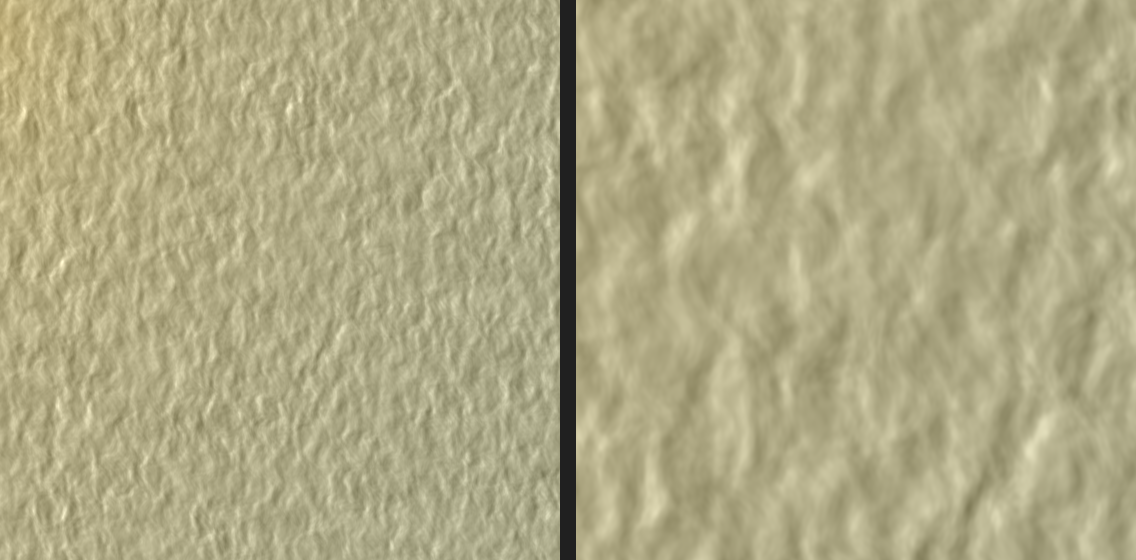
Left: the whole. Right: its middle third, enlarged.
Write a three.js fragment shader that draws this texture.

```glsl
// Rough cream plaster wall with small upright bumps, lit from the left.
varying vec2 vUv;

const vec3 PLASTER = vec3(0.692, 0.667, 0.524);
const vec3 WARM_GLOW = vec3(0.765, 0.700, 0.490);
const vec3 COOL_SHADE = vec3(0.662, 0.656, 0.532);
const vec2 GRAIN_FREQ = vec2(38.0, 23.0);   // bumps across and up
const vec2 LIGHT_STEP = vec2(0.0036, -0.0014);
const float WARP = 0.009;                   // bend of the bump outlines
const float CONTRAST = 0.190;
const float HIGHLIGHT = 0.08;               // extra lift on lit edges
const float HEIGHT_TONE = 0.070;            // hollows darker than crests
const float MOTTLE = 0.040;                 // broad uneven tone

// Random unit vector for a lattice cell.
vec2 hashDirection(vec2 cell) {
  float h = fract(sin(dot(cell, vec2(127.1, 311.7))) * 43758.5453);
  float angle = 6.28318 * h;
  return vec2(cos(angle), sin(angle));
}

// Gradient noise, roughly -0.7 to 0.7.
float noise(vec2 p) {
  vec2 i = floor(p);
  vec2 f = fract(p);
  vec2 u = f * f * f * (f * (f * 6.0 - 15.0) + 10.0);
  float a = dot(hashDirection(i), f);
  float b = dot(hashDirection(i + vec2(1.0, 0.0)), f - vec2(1.0, 0.0));
  float c = dot(hashDirection(i + vec2(0.0, 1.0)), f - vec2(0.0, 1.0));
  float d = dot(hashDirection(i + vec2(1.0, 1.0)), f - vec2(1.0, 1.0));
  return mix(mix(a, b, u.x), mix(c, d, u.x), u.y);
}

// Plaster height: warped octaves, each turned a little.
float plasterHeight(vec2 uv) {
  vec2 bend = vec2(noise(uv * 24.0 + 7.3), noise(uv * 24.0 + 51.9));
  vec2 p = (uv + WARP * bend) * GRAIN_FREQ;
  float height = 0.0;
  float amplitude = 1.0;
  for (int octave = 0; octave < 4; octave++) {
    height += amplitude * noise(p);
    p = mat2(0.96, 0.28, -0.28, 0.96) * p * 1.9 + 17.3;
    amplitude *= 0.48;
  }
  return height;
}

// Broad warm light at the upper left, cooler shade at the lower right.
vec3 wallColor(vec2 uv) {
  float warm = exp(-2.8 * length((uv - vec2(0.0, 0.95)) * vec2(1.5, 1.0)));
  float cool = smoothstep(0.3, 1.6, uv.x + 0.6 * (1.0 - uv.y));
  return mix(mix(PLASTER, COOL_SHADE, cool), WARM_GLOW, warm);
}

void main() {
  // Slope towards the light, rougher in some patches than others.
  float slope = plasterHeight(vUv + LIGHT_STEP) - plasterHeight(vUv - LIGHT_STEP);
  float roughness = 1.0 + 0.6 * noise(vUv * 7.0 + 3.7);
  float relief = slope * roughness;
  float lit = max(relief, 0.0);

  // Shading from slope, height and uneven tone.
  float shade = CONTRAST * relief + HIGHLIGHT * lit * lit;
  shade += HEIGHT_TONE * plasterHeight(vUv);
  shade += MOTTLE * noise(vUv * vec2(14.0, 10.0) + 29.0);

  gl_FragColor = vec4(clamp(wallColor(vUv) + shade, 0.0, 1.0), 1.0);
}
```
